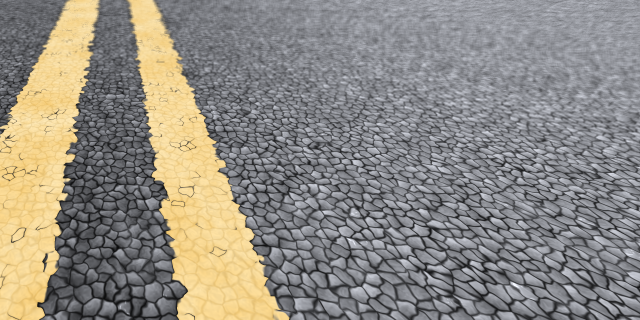
Give the GLSL for this texture, as a Shadertoy shader.

```glsl
// Low view over coarse asphalt with two worn yellow stripes running away.
// A perspective ground plane carries Voronoi stones; the stripes are straight
// bands with edges broken up by the stones, softened with distance.
#define HORIZON 0.32
#define VANISH_X 0.36
#define FORESHORTEN 1.3
#define STONE_DENSITY 27.0
#define EDGE_SNAP 0.65
#define GAP_DEPTH 0.68
#define FAR_BLUR 0.013
#define SAMPLES 4
#define PALE_PAINT vec3(0.99, 0.91, 0.72)
#define DEEP_PAINT vec3(0.96, 0.79, 0.44)
#define GREY_TINT vec3(0.985, 1.0, 1.045)

float hash(vec2 p) {
    vec3 q = fract(vec3(p.xyx) * 0.1031);
    q += dot(q, q.yzx + 33.33);
    return fract((q.x + q.y) * q.z);
}

vec2 hash2(vec2 p) {
    return vec2(hash(p + 17.3), hash(p + 91.7));
}

float noise(vec2 p) {
    vec2 i = floor(p), f = fract(p);
    f = f * f * (3.0 - 2.0 * f);
    return mix(mix(hash(i), hash(i + vec2(1, 0)), f.x),
               mix(hash(i + vec2(0, 1)), hash(i + vec2(1, 1)), f.x), f.y);
}

// Nearest stone: xy = vector to its centre, z = gap distance, w = random id
vec4 stones(vec2 p) {
    vec2 cell = floor(p), toCentre = vec2(0), nearestCell = cell;
    float first = 9.0, second = 9.0;
    for (int j = -1; j <= 1; j++)
    for (int i = -1; i <= 1; i++) {
        vec2 c = cell + vec2(i, j);
        vec2 r = c + 0.08 + 0.84 * hash2(c) - p;
        float d = length(r) * (0.88 + 0.24 * hash(c + 5.1));
        if (d < first) {
            second = first;
            first = d;
            toCentre = r;
            nearestCell = c;
        } else {
            second = min(second, d);
        }
    }
    return vec4(toCentre, second - first, hash(nearestCell + 43.0));
}

// Signed distance inside a band whose two sides are start + slope * t
float band(float x, float t, vec2 start, vec2 slope) {
    vec2 side = start + slope * t;
    return min(x - side.x, side.y - x);
}

vec3 road(vec2 p) {
    // Ground plane
    float t = 1.0 - p.y;
    float scale = max(t + HORIZON, 0.05);
    vec2 ground = vec2(p.x - VANISH_X, FORESHORTEN) / scale;
    vec2 q = ground * STONE_DENSITY;
    q += 0.3 * (vec2(noise(q * 2.3), noise(q * 2.3 + 50.0)) - 0.5);
    vec4 s = stones(q);
    float solid = smoothstep(0.0, 0.26, s.z);
    float grain = noise(q * 7.0) - 0.5;
    float broad = noise(q * 0.22) - 0.5;
    float far = smoothstep(0.35, 1.1, p.y + 0.12 * (p.x - 1.0));

    // Asphalt: tilted stone faces above dark gaps
    float base = 0.37 + 0.21 * smoothstep(0.1, 1.4, p.x) + 0.10 * p.y;
    float angle = 6.2832 * s.w;
    float facet = dot(s.xy, vec2(cos(angle), sin(angle))) * 0.20 - s.y * 0.10;
    float face = base + facet + 0.13 * (s.w - 0.5) + 0.10 * grain + 0.05 * broad;
    float gap = (1.0 - solid) * mix(GAP_DEPTH, 0.36, far);
    gap *= 0.7 + 0.6 * noise(q * 0.8 + 9.0);
    float grey = face * (1.0 - min(gap, 0.9));
    grey += 0.25 * smoothstep(0.96, 1.0, s.w) * smoothstep(0.25, 0.5, grain);
    vec3 asphalt = grey * GREY_TINT;

    // Stripes: sides follow the stone outlines
    float shift = EDGE_SNAP * s.x + 0.8 * (noise(q * 0.9 + 31.0) - 0.5);
    float x = p.x + shift * scale / STONE_DENSITY;
    float inside = max(band(x, t, vec2(0.2135, 0.3125), vec2(-0.5125, -0.1875)),
                       band(x, t, vec2(0.401, 0.484), vec2(0.167, 0.409)));
    float paint = smoothstep(-0.001, 0.003, inside);
    float chipped = step(0.78, s.w) * smoothstep(0.45, 0.7, noise(q * 0.6 + 70.0));
    paint *= 1.0 - 0.85 * chipped * (1.0 - smoothstep(0.03, 0.14, s.z));

    // Paint: soft lumps, warmer near the lower left
    float warm = 0.32 + 0.30 * (1.0 - p.y) * smoothstep(0.9, 0.0, p.x);
    warm += 0.55 * broad + 0.35 * (noise(q * 1.4 + 12.0) - 0.5);
    warm += 0.22 * (1.0 - solid) - 0.4 * facet;
    vec3 yellow = mix(PALE_PAINT, DEEP_PAINT, clamp(warm, 0.0, 1.0));
    yellow *= 1.0 + 0.05 * grain - 0.05 * (1.0 - solid);

    // Narrow shade beside the raised paint
    float shade = smoothstep(-0.012, 0.0, inside) * (1.0 - paint);
    return mix(asphalt * (1.0 - 0.3 * shade), yellow, paint);
}

void mainImage(out vec4 fragColor, in vec2 fragCoord) {
    vec2 p = fragCoord / iResolution.y;
    float distant = smoothstep(0.55, 1.15, p.y + 0.14 * (p.x - 1.0));
    float spread = 1.0 / iResolution.y + FAR_BLUR * distant;
    vec3 sum = vec3(0);
    for (int j = 0; j < SAMPLES; j++)
    for (int i = 0; i < SAMPLES; i++) {
        vec2 offset = (vec2(i, j) + 0.5) / float(SAMPLES) - 0.5;
        sum += road(p + offset * spread);
    }
    fragColor = vec4(clamp(sum / float(SAMPLES * SAMPLES), 0.0, 1.0), 1.0);
}
```
